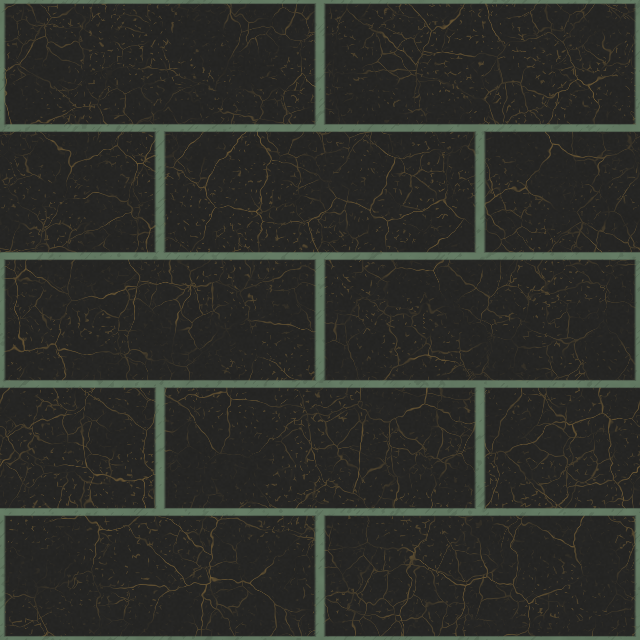
A three.js fragment shader for this texture:

```glsl
// Running-bond wall of dark glazed bricks with fine gold crackle and soft green joints.
varying vec2 vUv;

const vec2 GRID = vec2(2.0, 5.0);             // bricks across, rows up
const vec2 JOINT_CORE = vec2(0.0046, 0.0044); // half width of the solid joint
const vec2 JOINT_RIM = vec2(0.0104, 0.0074);  // half width where the joint ends
const float CRACK_CORE = 0.0001;
const float CRACK_RIM = 0.0016;
const float LARGE_SCALE = 11.0;               // crack cells per canvas width
const float SMALL_SCALE = 25.0;
const float SPECK_SCALE = 85.0;
const vec3 GLAZE = vec3(0.145, 0.145, 0.139);
const vec3 GOLD = vec3(0.50, 0.40, 0.22);
const vec3 JOINT = vec3(0.39, 0.48, 0.39);

float hash(vec2 p) {
  vec3 q = fract(p.xyx * vec3(0.1031, 0.1030, 0.0973));
  q += dot(q, q.yzx + 33.33);
  return fract((q.x + q.y) * q.z);
}

vec2 hash2(vec2 p) {
  return vec2(hash(p), hash(p + 57.3));
}

float noise(vec2 p) {
  vec2 i = floor(p);
  vec2 f = fract(p);
  f = f * f * (3.0 - 2.0 * f);
  float low = mix(hash(i), hash(i + vec2(1.0, 0.0)), f.x);
  float high = mix(hash(i + vec2(0.0, 1.0)), hash(i + 1.0), f.x);
  return mix(low, high, f.y);
}

float fbm(vec2 p) {
  return 0.55 * noise(p) + 0.3 * noise(p * 2.1 + 7.0) + 0.15 * noise(p * 4.3 + 19.0);
}

// Distance to the nearest border between Voronoi cells.
float cellBorder(vec2 p) {
  vec2 base = floor(p);
  vec2 f = fract(p);
  vec2 nearest = vec2(0.0);
  float best = 8.0;
  for (int y = -1; y <= 1; y++) {
    for (int x = -1; x <= 1; x++) {
      vec2 g = vec2(float(x), float(y));
      vec2 r = g + hash2(base + g) - f;
      if (dot(r, r) < best) {
        best = dot(r, r);
        nearest = r;
      }
    }
  }
  float border = 8.0;
  for (int y = -2; y <= 2; y++) {
    for (int x = -2; x <= 2; x++) {
      vec2 g = vec2(float(x), float(y));
      vec2 r = g + hash2(base + g) - f;
      vec2 d = r - nearest;
      if (dot(d, d) > 0.0001) border = min(border, dot(0.5 * (r + nearest), normalize(d)));
    }
  }
  return border;
}

float crackLine(vec2 p, float scale) {
  return 1.0 - smoothstep(CRACK_CORE, CRACK_RIM, cellBorder(p * scale) / scale);
}

// Broken gold lines at three sizes, each faded by its own noise.
float crackle(vec2 p) {
  vec2 bend = vec2(fbm(p * 24.0), fbm(p * 24.0 + 41.0)) - 0.5;
  vec2 jitter = vec2(noise(p * 140.0), noise(p * 140.0 + 23.0)) - 0.5;
  vec2 q = p + 0.028 * bend + 0.003 * jitter;
  float wear = 0.55 + 0.45 * noise(p * 190.0);
  float patches = smoothstep(0.36, 0.68, fbm(p * 13.0 + 5.0));
  float large = crackLine(q, LARGE_SCALE) * smoothstep(0.25, 0.7, fbm(p * 11.0 + 31.0));
  float small = crackLine(q + 3.7, SMALL_SCALE) * smoothstep(0.42, 0.72, fbm(p * 17.0 + 71.0));
  float specks = crackLine(q + 8.1, SPECK_SCALE) * smoothstep(0.58, 0.85, noise(p * 210.0));
  return max(max(0.78 * large, 0.5 * small) * wear, 0.5 * specks * (0.2 + 0.8 * patches));
}

void main() {
  // Brick layout, odd rows shifted by half a brick
  vec2 cell = vUv * GRID;
  float row = floor(cell.y);
  cell.x += 0.5 * mod(row, 2.0);
  vec2 id = vec2(mod(floor(cell.x), GRID.x), row);
  vec2 local = (fract(cell) - 0.5) / GRID;
  vec2 edge = 0.5 / GRID - abs(local);

  // Glazed face with its own crackle
  vec2 p = local + 10.0 + 9.0 * hash2(id + 3.0);
  float grain = noise(p * 330.0) - 0.5;
  vec3 face = GLAZE + 0.012 * grain + 0.008 * (fbm(p * 30.0) - 0.5);
  face = mix(face, GOLD, crackle(p));

  // Mottled joint with faint scratches
  float mottle = fbm(vUv * 55.0) - 0.5;
  float scratch = smoothstep(0.72, 0.86, noise(vec2(vUv.x + vUv.y, 3.0 * (vUv.y - vUv.x)) * 75.0));
  vec3 joint = JOINT * (1.0 + 0.09 * mottle - 0.09 * scratch);

  vec2 cover = 1.0 - smoothstep(JOINT_CORE, JOINT_RIM, edge);
  gl_FragColor = vec4(mix(face, joint, max(cover.x, cover.y)), 1.0);
}
```
